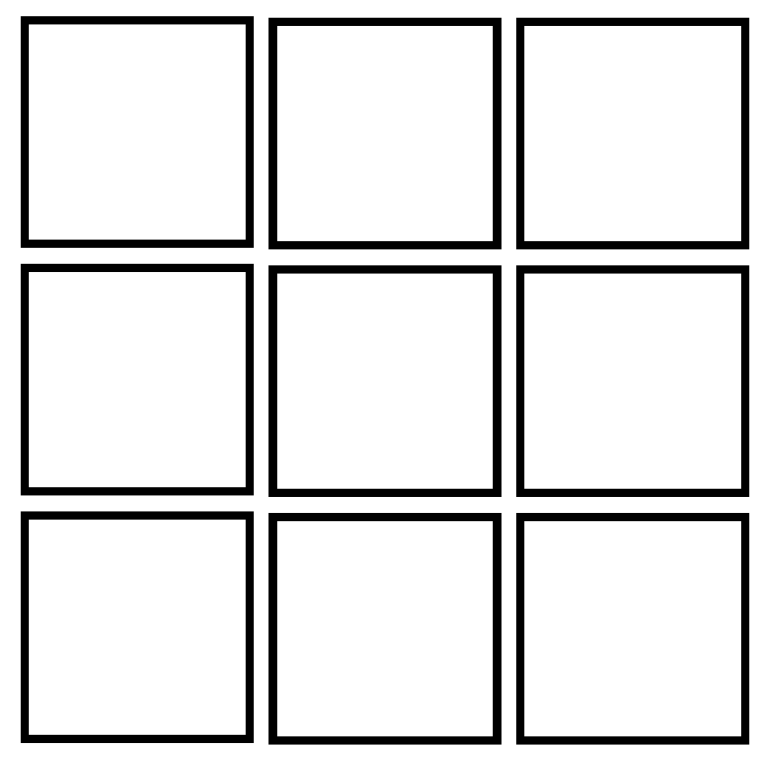
This pattern is drawn by a three.js fragment shader. Its source:

```glsl
// Draws a three by three grid of black square outlines on white.
// Each point is folded into its nearest cell, where the outline is the
// coverage of an outer box minus that of an inner box.

varying vec2 vUv;

const vec3 PAPER = vec3(1.0);
const vec3 INK = vec3(0.0);
const vec2 GRID_CENTER = vec2(0.5013, 0.5037);
const vec2 PITCH = vec2(0.3226, 0.3224);
const vec2 HALF_SIZE = vec2(0.1517, 0.1508);
const vec2 LINE_WIDTH = vec2(0.0105, 0.0107); // upright, level strokes
const float MIDDLE_EXTRA = 0.0009;            // thicker uprights, middle column
const float LEFT_LIFT = 0.0020;               // left column sits a little higher

// Antialiased coverage of a centred box; pixel is the size of one sample.
float boxCoverage(vec2 p, vec2 halfSize, vec2 pixel) {
  vec2 inside = clamp((halfSize - abs(p)) / pixel + 0.5, 0.0, 1.0);
  return inside.x * inside.y;
}

void main() {
  vec2 pixel = max(fwidth(vUv), vec2(1e-5));

  // Nearest cell, numbered -1 to 1 on both axes
  vec2 p = vUv - GRID_CENTER;
  float column = clamp(floor(p.x / PITCH.x + 0.5), -1.0, 1.0);
  p.y -= LEFT_LIFT * step(column, -0.5);
  float row = clamp(floor(p.y / PITCH.y + 0.5), -1.0, 1.0);
  p -= vec2(column, row) * PITCH;

  // Square outline
  vec2 stroke = LINE_WIDTH;
  stroke.x += MIDDLE_EXTRA * (1.0 - abs(column));
  float outer = boxCoverage(p, HALF_SIZE, pixel);
  float inner = boxCoverage(p, HALF_SIZE - stroke, pixel);

  gl_FragColor = vec4(mix(PAPER, INK, outer - inner), 1.0);
}
```
